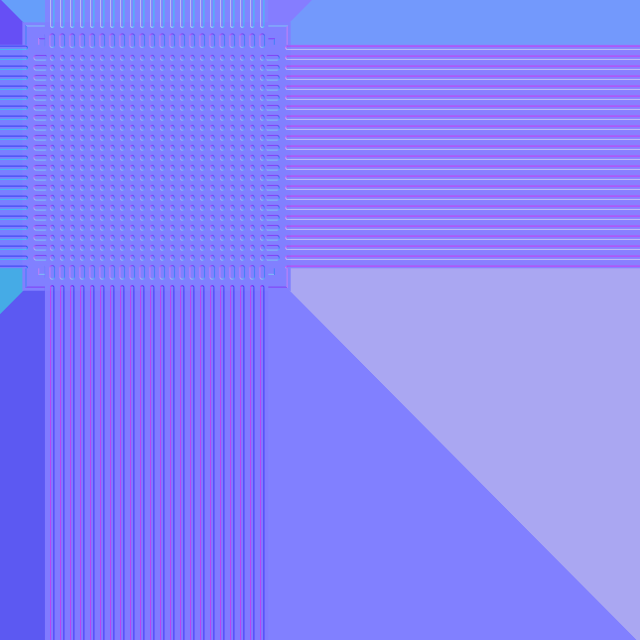
Write a three.js fragment shader that draws this texture map.

```glsl
// Draws a normal map of a studded square plate with grooved strips and bevelled panels.
varying vec2 vUv;

const vec3 FLAT_TONE    = vec3(0.505, 0.50, 1.00);
const vec3 RIGHT_UPPER  = vec3(0.45, 0.60, 0.99);
const vec3 RIGHT_LOWER  = vec3(0.665, 0.655, 0.95);
const vec3 LEFT_UPPER   = vec3(0.40, 0.31, 0.96);
const vec3 LEFT_LOWER   = vec3(0.27, 0.67, 0.90);
const vec3 TOP_LEFT     = vec3(0.40, 0.62, 0.98);
const vec3 TOP_RIGHT    = vec3(0.52, 0.49, 1.00);
const vec3 BOTTOM_LEFT  = vec3(0.36, 0.35, 0.95);

const vec2 CENTER = vec2(0.2446, 0.7554); // middle of the plate
const float OUTER = 0.2096;               // half size of the plate
const float INNER = 0.1747;               // half size of the studded field
const float PITCH = 0.015625;             // spacing of studs and grooves
const float PHASE = 0.0035;
const float GROOVE_START = 0.2045;
const float GROOVE_RADIUS = 0.0026;
const float STUD_RADIUS = 0.0036;
const float LINE_WIDTH = 0.0018;
const float SOFT = 0.0010;
const float SLOPE = 0.22;                 // strength of the edge relief
const float TILT = 0.21;                  // outward lean of the grooves
const vec2 STUD_LIMIT = vec2(0.172, 0.164);
const vec2 DROP_SPAN = vec2(0.174, 0.188);
const float FRAME_OUTER = 0.2040;
const float FRAME_INNER = 0.1840;

// Soft test for x above edge
float above(float x, float edge) {
  return smoothstep(edge - SOFT, edge + SOFT, x);
}

float below(float x, float edge) {
  return 1.0 - above(x, edge);
}

float outline(float d) {
  return 1.0 - smoothstep(0.0, LINE_WIDTH, abs(d));
}

// Relief of a rounded rim; v points from the shape's core to this place
vec3 rim(vec2 v, float radius, vec2 lean) {
  float dist = length(v);
  vec2 outward = v / max(dist, 0.0001);
  return vec3(lean - SLOPE * outward, -0.04) * outline(dist - radius);
}

// Corner lines of a square frame
vec3 frame(vec2 a, vec2 side, float halfSize, float slope) {
  float alongX = step(a.y, a.x);
  vec2 outward = side * vec2(alongX, 1.0 - alongX);
  float corner = above(min(a.x, a.y), INNER);
  return vec3(outward * slope, -0.03) * corner * outline(max(a.x, a.y) - halfSize);
}

// Flat colours around the plate, split by its diagonals
vec3 panels(vec2 q, vec2 a) {
  float sideways = above(a.x - 0.993 * a.y, 0.0);
  float right = above(q.x, 0.0);
  float up = above(q.y, 0.0);
  vec3 rightFace = mix(RIGHT_LOWER, RIGHT_UPPER, up);
  vec3 leftFace = mix(LEFT_LOWER, LEFT_UPPER, up);
  vec3 topFace = mix(TOP_LEFT, TOP_RIGHT, right);
  vec3 bottomFace = mix(BOTTOM_LEFT, FLAT_TONE, right);
  vec3 horizontal = mix(leftFace, rightFace, right);
  vec3 vertical = mix(bottomFace, topFace, up);
  return mix(vertical, horizontal, sideways);
}

void main() {
  vec2 q = vUv - CENTER;
  vec2 a = abs(q);
  vec2 side = sign(q);
  vec2 cell = (fract((vUv - PHASE) / PITCH + 0.5) - 0.5) * PITCH;
  float inColumns = below(a.x, INNER);
  float inRows = below(a.y, INNER);

  // Plate, strips and panels
  float outside = above(max(a.x, a.y), OUTER);
  float inPanel = outside * (1.0 - inColumns) * (1.0 - inRows);
  vec3 color = mix(FLAT_TONE, panels(q, a), inPanel);
  color.r += 0.03 * side.x * outside * inRows;
  color.g += 0.02 * side.y * outside * inColumns;

  // Grooves running out from the plate, with round ends
  vec2 groove = -side * max(GROOVE_START - a, 0.0);
  vec2 lean = side * TILT * smoothstep(0.195, 0.208, a);
  color += inColumns * rim(vec2(cell.x, groove.y), GROOVE_RADIUS, vec2(0.0, lean.y));
  color += inRows * rim(vec2(groove.x, cell.y), GROOVE_RADIUS, vec2(lean.x, 0.0));

  // Round studs inside the field
  float studs = below(a.x, STUD_LIMIT.x) * below(a.y, STUD_LIMIT.y);
  color += studs * rim(cell * vec2(1.15, 0.95), STUD_RADIUS, vec2(0.0));

  // Long drops along the border of the field
  vec2 drop = side * (a - clamp(a, DROP_SPAN.x, DROP_SPAN.y));
  float dropColumns = inColumns * above(a.y, STUD_LIMIT.y);
  float dropRows = below(a.y, STUD_LIMIT.y) * above(a.x, STUD_LIMIT.x);
  color += dropColumns * rim(vec2(cell.x, drop.y), STUD_RADIUS, vec2(0.0));
  color += dropRows * rim(vec2(drop.x, cell.y), STUD_RADIUS, vec2(0.0));

  // Corner frames
  color += frame(a, side, FRAME_OUTER, SLOPE);
  color += frame(a, side, FRAME_INNER, -SLOPE);

  gl_FragColor = vec4(clamp(color, 0.0, 1.0), 1.0);
}
```
